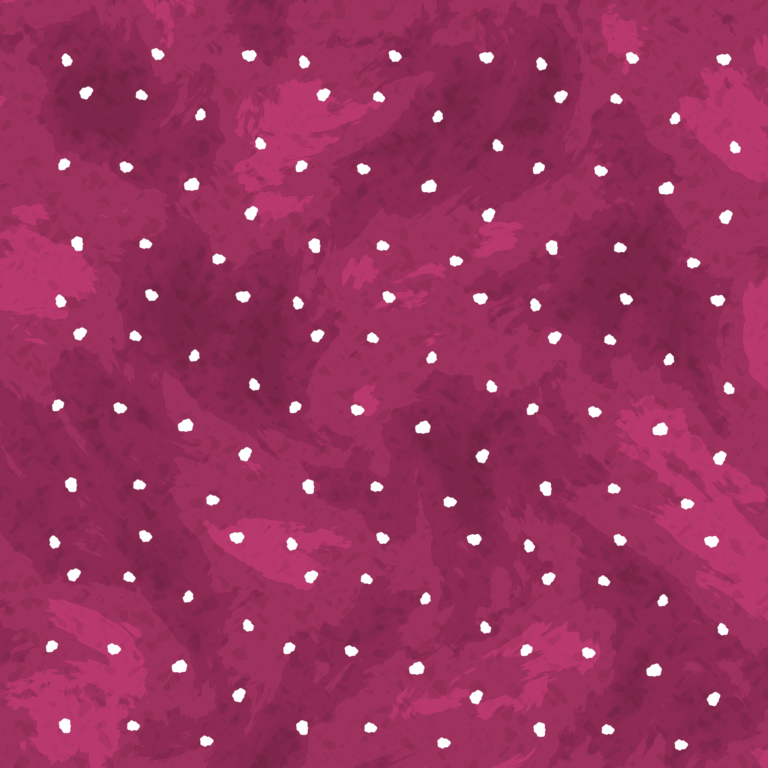
Write a Shadertoy shader that draws this pattern.

```glsl
// Crimson watercolour cloth with small, rough white dots.
// Layered sines form washes with torn rims, cellular flakes mottle them,
// and four rows of dots repeat over a three by three set of tiles.

#define WASH_FREQ 12.0
#define DARK_LEVEL 0.0
#define LIGHT_LEVEL -0.46
#define RIM_SOFTNESS 0.025
#define RIM_TEAR 0.10
#define FLAKE_SCALE 42.0
#define FLAKE_DEPTH 0.07
#define DOT_RADIUS 0.0081
#define DOT_JITTER 0.010
#define TILE vec2(0.309, 0.3138)

const vec3 LIGHT_PINK = vec3(0.725, 0.222, 0.43);
const vec3 MID_PINK = vec3(0.622, 0.194, 0.368);
const vec3 DARK_WINE = vec3(0.56, 0.166, 0.332);
const vec3 DEEP_WINE = vec3(0.495, 0.146, 0.293);

vec2 hash2(vec2 p) {
    vec2 q = vec2(dot(p, vec2(127.1, 311.7)), dot(p, vec2(269.5, 183.3)));
    return fract(sin(q) * 43758.55);
}

mat2 rotation(float a) {
    float c = cos(a), s = sin(a);
    return mat2(c, s, -s, c);
}

// Warped, rotated octaves of sine products
float layeredSines(vec2 p) {
    float sum = 0.0, amp = 0.5;
    for (int i = 0; i < 7; i++) {
        p += 0.75 * sin(p.yx * 0.73 + vec2(1.3, 4.1));
        sum += amp * sin(p.x) * cos(p.y);
        p = rotation(0.9) * p * 1.9 + vec2(2.7, 5.3);
        amp *= 0.58;
    }
    return sum;
}

// Cellular distance to stretched flakes of random size; negative inside
float flakes(vec2 p) {
    p += 0.16 * sin(p.yx * 3.1) + 0.07 * sin(p.yx * 8.3 + 2.0);
    vec2 home = floor(p);
    float nearest = 1.0;
    for (int y = -1; y <= 1; y++) {
        for (int x = -1; x <= 1; x++) {
            vec2 id = home + vec2(x, y);
            vec2 seed = hash2(id + 17.0);
            vec2 d = rotation(6.28 * seed.x) * (p - id - hash2(id));
            float radius = mix(-0.1, 0.42, seed.y);
            nearest = min(nearest, length(d * vec2(0.8, 1.3)) - radius);
        }
    }
    return nearest;
}

// Signed distance to one lumpy dot
float lumpyDot(vec2 d, vec2 seed) {
    float a = atan(d.y, d.x);
    float lumps = 1.0 + 0.13 * sin(2.0 * a + 6.28 * seed.x)
                      + 0.08 * sin(3.0 * a + 6.28 * seed.y)
                      + 0.05 * sin(7.0 * a + 9.0 * seed.x);
    return length(d) - DOT_RADIUS * mix(0.86, 1.14, seed.y) * lumps;
}

// Rows of dots that sag to the right, measured from the upper left
float dotField(vec2 p) {
    vec4 startX = vec4(0.090, 0.112, 0.086, 0.099);
    vec4 stepX = vec4(0.117, 0.077, 0.080, 0.094);
    vec4 topY = vec4(0.075, 0.121, 0.214, 0.314);
    vec4 sag = vec4(0.0, 0.0069, 0.0070, 0.0065);
    float nearest = 1.0;
    for (int row = 0; row < 4; row++) {
        int count = (row == 1 || row == 2) ? 4 : 3;
        for (int i = 0; i < count; i++) {
            float k = float(i);
            vec2 seed = hash2(vec2(row, i) + 3.0);
            vec2 center = vec2(startX[row] + k * stepX[row], topY[row] + k * k * sag[row]);
            vec2 d = p - center - (seed - 0.5) * DOT_JITTER;
            vec2 tile = clamp(round(d / TILE), 0.0, 2.0);
            d -= tile * TILE + vec2(-0.008 * tile.y, 0.0025 * tile.x);
            nearest = min(nearest, lumpyDot(d, seed.yx));
        }
    }
    return nearest;
}

float above(float level, float value) {
    return smoothstep(level - RIM_SOFTNESS, level + RIM_SOFTNESS, value);
}

void mainImage(out vec4 fragColor, in vec2 fragCoord) {
    vec2 uv = fragCoord / iResolution.xy;
    float pixel = 1.0 / iResolution.y;

    // Wash height: darker inside, paler toward the borders
    float coarse = flakes(uv * FLAKE_SCALE);
    float fine = flakes(uv * FLAKE_SCALE * 1.9 + 31.0);
    vec2 fromCenter = abs(uv - 0.5);
    float border = smoothstep(0.36, 0.5, max(fromCenter.x, fromCenter.y));
    float height = layeredSines(uv * WASH_FREQ + vec2(0.6, 2.2));
    height += 0.06 - 0.25 * border - RIM_TEAR * (coarse + 0.4 * fine);

    // Stacked layers of paint
    vec3 color = mix(LIGHT_PINK, MID_PINK, above(LIGHT_LEVEL, height));
    color = mix(color, DARK_WINE, above(DARK_LEVEL, height));
    color = mix(color, DEEP_WINE, smoothstep(0.12, 0.6, height));

    // Mottling
    float mottle = 1.0 - smoothstep(-0.05, 0.03, coarse);
    mottle += 0.5 * (1.0 - smoothstep(-0.08, 0.06, fine));
    color *= 1.0 - FLAKE_DEPTH * min(mottle, 1.2);

    // White dots
    float dist = dotField(vec2(uv.x, 1.0 - uv.y));
    color = mix(color, vec3(1.0), 1.0 - smoothstep(-pixel, pixel, dist));
    fragColor = vec4(color, 1.0);
}
```
